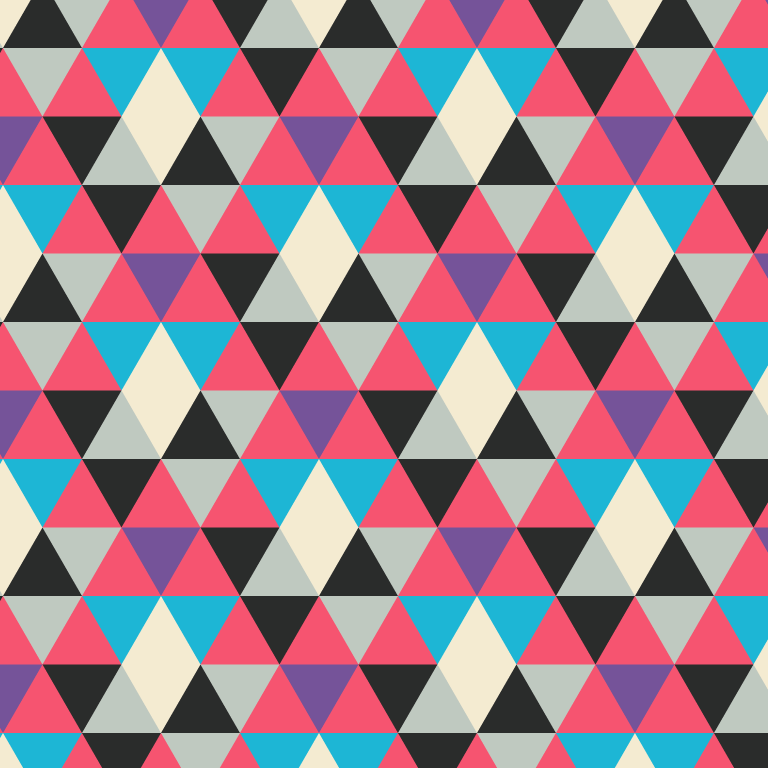
Write a three.js fragment shader that draws this pattern.

```glsl
// Rows of flat coloured triangles with cream diamonds, staggered every two rows.
varying vec2 vUv;

const vec3 CREAM  = vec3(0.955, 0.920, 0.820);
const vec3 GREY   = vec3(0.750, 0.788, 0.752);
const vec3 PINK   = vec3(0.965, 0.330, 0.440);
const vec3 CYAN   = vec3(0.115, 0.715, 0.835);
const vec3 PURPLE = vec3(0.460, 0.325, 0.600);
const vec3 BLACK  = vec3(0.165, 0.172, 0.170);

const vec2 TRIANGLE = vec2(0.10286, 0.08919); // side length, row height
const vec2 APEX = vec2(0.2096, 0.9375);       // top of one diamond
const int SAMPLES = 4;                        // per axis, for smooth edges

// Row holding the upper half of the diamonds; slot 0 is the diamond.
vec3 upperRowColor(int slot) {
  if (slot == 0) return CREAM;
  if (slot == 1 || slot == 7) return CYAN;
  if (slot == 3) return BLACK;
  if (slot == 5) return GREY;
  return PINK;
}

// Row holding the lower half of the diamonds; slot 1 is the diamond.
vec3 lowerRowColor(int slot) {
  if (slot == 1) return CREAM;
  if (slot == 0 || slot == 3) return GREY;
  if (slot == 2 || slot == 7) return BLACK;
  if (slot == 5) return PURPLE;
  return PINK;
}

// Slot in the eight-triangle repeat: even points up, odd points down.
int triangleSlot(float along, float depth) {
  float apex = floor(along + 0.5);
  bool pointsUp = abs(along - apex) < 0.5 * depth;
  float index = pointsUp ? 2.0 * apex : 2.0 * floor(along) + 1.0;
  return int(mod(index, 8.0) + 0.5);
}

vec3 triangleColor(vec2 uv) {
  vec2 cell = (uv - APEX) / TRIANGLE;
  float row = floor(-cell.y);
  float band = floor(row / 2.0);
  float lower = row - 2.0 * band;

  // Each two-row band shifts by half a repeat, each lower row by half a side.
  float along = cell.x - 2.0 * band + 0.5 * lower;
  int slot = triangleSlot(along, fract(-cell.y));
  return lower > 0.5 ? lowerRowColor(slot) : upperRowColor(slot);
}

// Average over one screen pixel.
vec3 smoothColor(vec2 uv, vec2 footprint) {
  vec3 sum = vec3(0.0);
  for (int y = 0; y < SAMPLES; y++) {
    for (int x = 0; x < SAMPLES; x++) {
      vec2 offset = (vec2(float(x), float(y)) + 0.5) / float(SAMPLES) - 0.5;
      sum += triangleColor(uv + offset * footprint);
    }
  }
  return sum / float(SAMPLES * SAMPLES);
}

void main() {
  gl_FragColor = vec4(smoothColor(vUv, fwidth(vUv)), 1.0);
}
```
